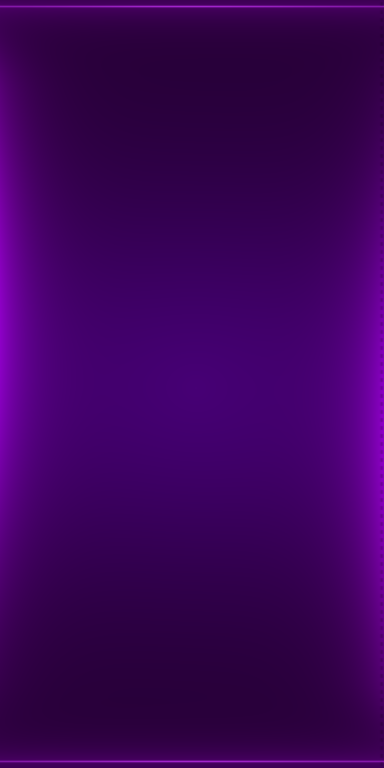
Write a WebGL 2 fragment shader that draws this background.

```glsl
#version 300 es
precision highp float;
// Draws a dark violet panel with a soft central bloom, neon light spilling in
// from both sides, and a thin glowing rule near the top and bottom edges.
// Built from Gaussian and exponential falloffs in 0..1 canvas coordinates.

uniform vec2 u_resolution;
out vec4 fragColor;

// Colours
const vec3 DARK_VIOLET = vec3(0.145, 0.0, 0.205);
const vec3 BLOOM_LIGHT = vec3(0.112, 0.0, 0.225);
const vec3 CORE_LIGHT  = vec3(0.018, 0.0, 0.025);
const vec3 SIDE_LIGHT  = vec3(0.350, 0.0, 0.450);
const vec3 RULE_LIGHT  = vec3(0.360, 0.14, 0.420);
const vec3 RULE_HALO   = vec3(0.130, 0.0, 0.170);

// Layout, as fractions of the canvas
const vec2 BLOOM_CENTER = vec2(0.51, 0.495);
const vec2 BLOOM_SIZE   = vec2(0.75, 0.26);
const vec2 CORE_SIZE    = vec2(0.14, 0.07);
const float SIDE_REACH  = 0.085;
const float LEFT_PEAK   = 0.60;
const float RIGHT_PEAK  = 0.41;
const float SIDE_SPREAD = 0.36;
const float RULE_INSET  = 0.0085;
const float RULE_WIDTH  = 0.0013;
const float HALO_REACH  = 0.022;
const float DOT_COLUMN  = 0.994;
const float DOT_COUNT   = 96.0;
const float DOT_SHADE   = 0.18;

float gaussian(float x) {
    return exp(-x * x);
}

// Light entering from one side, strongest at the height peak
float sideGlow(float edgeDistance, float y, float peak) {
    return exp(-edgeDistance / SIDE_REACH) * gaussian((y - peak) / SIDE_SPREAD);
}

// Faint column of dots down the right edge
float edgeDots(vec2 uv) {
    float column = gaussian((uv.x - DOT_COLUMN) / 0.004);
    float cell = abs(fract(uv.y * DOT_COUNT) - 0.5);
    return column * (1.0 - smoothstep(0.12, 0.36, cell));
}

void main() {
    vec2 uv = gl_FragCoord.xy / u_resolution;

    // Central bloom over the dark base
    vec2 offset = uv - BLOOM_CENTER;
    vec3 color = DARK_VIOLET;
    color += BLOOM_LIGHT * gaussian(length(offset / BLOOM_SIZE));
    color += CORE_LIGHT * exp(-length(offset / CORE_SIZE));

    // Side glows, fading near the corners
    float sides = sideGlow(uv.x, uv.y, LEFT_PEAK)
                + sideGlow(1.0 - uv.x, uv.y, RIGHT_PEAK);
    float edgeY = min(uv.y, 1.0 - uv.y);
    color += SIDE_LIGHT * sides * smoothstep(-0.03, 0.12, edgeY);

    // Horizontal rules, brightest mid-width, with a soft halo
    float ruleDistance = abs(edgeY - RULE_INSET);
    float ruleWidth = max(RULE_WIDTH, 0.6 / u_resolution.y);
    float along = mix(0.55, 1.0, gaussian((uv.x - 0.5) / 0.38));
    color += RULE_HALO * exp(-ruleDistance / HALO_REACH);
    color += RULE_LIGHT * along * gaussian(ruleDistance / ruleWidth);

    color *= 1.0 - DOT_SHADE * edgeDots(uv);
    fragColor = vec4(clamp(color, 0.0, 1.0), 1.0);
}
```
